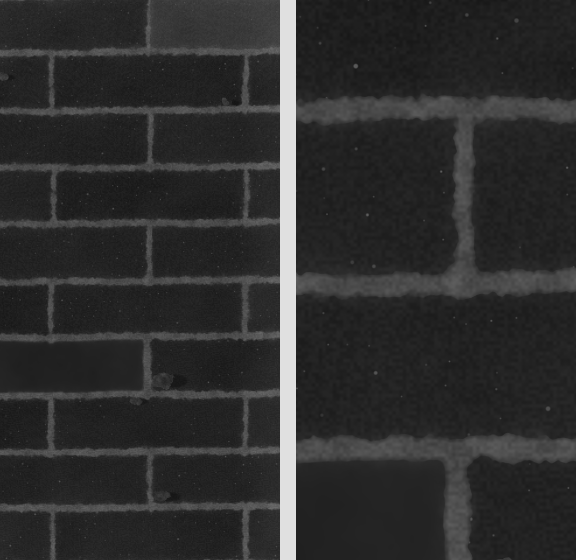
Left: the whole. Right: its middle third, enlarged.
Reproduce this texture procedurally as a Shadertoy shader.

```glsl
// Dark brick wall in running bond with rough, pale grey mortar.
// Joint distances are merged and roughened by noise; hashes vary each brick,
// and grain, specks, mortar drips and a few chips add the wear.

const vec2  WALL = vec2(1.0, 2.0);        // wall size, in canvas widths
const float COURSE = 0.2034;              // height of one row with its joint
const float FIRST_JOINT = 0.1875;         // top edge down to the first joint
const float BRICK_LENGTH = 0.693;         // brick with its vertical joint
const float JOINT_X = 0.531;              // vertical joint in even rows
const float BED_HALF = 0.0135;            // half width of horizontal joints
const float HEAD_HALF = 0.0115;           // half width of vertical joints
const float TILT = 0.008;                 // slope of the rows
const float ROUGHNESS = 0.013;            // raggedness of mortar edges
const float GRAIN = 0.040;
const float SPECK_CELLS = 34.0;
const float SPECK_CHANCE = 0.30;
const vec2  PALE_BRICK = vec2(0.0, 0.0);  // (row, column)
const vec2  SMOOTH_BRICK = vec2(6.0, -1.0);
const vec3  BRICK_COLOR = vec3(0.122);
const vec3  PALE_COLOR = vec3(0.205);
const vec3  MORTAR_COLOR = vec3(0.285);
const vec3  SPECK_COLOR = vec3(0.38);

// Chips: x, distance from the top, radius
const int CHIP_COUNT = 5;
const vec3 CHIPS[CHIP_COUNT] = vec3[](
    vec3(0.580, 1.357, 0.034), vec3(0.578, 1.772, 0.025),
    vec3(0.807, 0.366, 0.019), vec3(0.480, 1.432, 0.018),
    vec3(0.015, 0.275, 0.015));

float hash(vec2 p) {
    return fract(sin(dot(p, vec2(127.1, 311.7))) * 43758.5);
}

float noise(vec2 p) {
    vec2 i = floor(p), f = fract(p);
    f = f * f * (3.0 - 2.0 * f);
    return mix(mix(hash(i), hash(i + vec2(1, 0)), f.x),
               mix(hash(i + vec2(0, 1)), hash(i + vec2(1, 1)), f.x), f.y);
}

float fbm(vec2 p) {
    float sum = 0.0, amplitude = 0.533;
    for (int i = 0; i < 4; i++) {
        sum += amplitude * noise(p);
        p = p * 2.03 + 17.3;
        amplitude *= 0.5;
    }
    return sum;
}

float smoothMin(float a, float b, float k) {
    float h = max(k - abs(a - b), 0.0) / k;
    return min(a, b) - 0.25 * k * h * h;
}

// Signed x offset from the nearest vertical joint (x) and its index (y)
vec2 headJoint(float x, float row) {
    float offset = JOINT_X - 0.5 * BRICK_LENGTH * mod(row, 2.0);
    float index = floor((x - offset) / BRICK_LENGTH + 0.5);
    float jitter = 0.014 * (hash(vec2(row, index) + 3.7) - 0.5);
    return vec2(x - offset - index * BRICK_LENGTH - jitter, index);
}

// Sparse bright specks of varied size, one at most per cell
float specks(vec2 p, float pixel) {
    vec2 cell = floor(p * SPECK_CELLS);
    vec2 center = 0.2 + 0.6 * vec2(hash(cell), hash(cell + 9.1));
    float radius = mix(0.0008, 0.0028, pow(hash(cell + 4.3), 5.0));
    float d = length(fract(p * SPECK_CELLS) - center) / SPECK_CELLS - radius;
    float present = step(hash(cell + 21.7), SPECK_CHANCE);
    return present * (0.3 + 0.7 * hash(cell + 6.2)) * smoothstep(pixel, -pixel, d);
}

void mainImage(out vec4 fragColor, in vec2 fragCoord) {
    float pixel = 1.0 / iResolution.x;
    vec2 p = fragCoord / iResolution.xy * WALL;
    p.y = WALL.y - p.y;                   // measure downwards from the top

    // Rows and joints
    vec2 q = p + 0.007 * (vec2(noise(p * 9.0), noise(p * 7.0 + 40.0)) - 0.5);
    q.y += TILT * (q.x - 0.5);
    float level = (q.y - FIRST_JOINT) / COURSE;
    float line = floor(level + 0.5);
    float bedY = (level - line) * COURSE + 0.006 * (hash(vec2(line, 5.0)) - 0.5);
    float row = line + step(0.0, bedY);
    vec2 head = headJoint(q.x, row);
    vec2 brick = vec2(row, head.y - step(head.x, 0.0));
    float headHalf = HEAD_HALF + 0.005 * (hash(vec2(row, head.y)) - 0.5);
    headHalf += row == SMOOTH_BRICK.x ? 0.006 : 0.0;
    float joint = smoothMin(abs(bedY) - BED_HALF, abs(head.x) - headHalf, 0.012);

    // Mortar drips below the vertical joints
    vec2 drip = vec2(headJoint(q.x, line).x, bedY - 0.009);
    joint = smoothMin(joint, length(drip) - 0.010, 0.010);
    bool isSmooth = brick == SMOOTH_BRICK;
    float ragged = fbm(p * 38.0) - 0.5 + 0.45 * (noise(p * 130.0) - 0.5);
    joint += ROUGHNESS * ragged * (isSmooth ? 0.3 : 1.0);

    // Brick faces: own tone, lighter wall ends and right edge, grain, dust
    float grain = noise(p * 240.0) - 0.5;
    float cloud = fbm(p * 9.0 + 60.0) - 0.5;
    float ends = pow(abs(p.y / WALL.y - 0.5) * 2.0, 3.0);
    float light = 0.025 * ends + 0.035 * smoothstep(0.82, 1.0, p.x);
    vec3 face = brick == PALE_BRICK ? PALE_COLOR : BRICK_COLOR;
    face += light + 0.022 * (hash(brick + 8.0) - 0.4) + 0.04 * cloud;
    face += isSmooth ? 0.015 : GRAIN * grain;
    face += 0.07 * exp(-max(joint, 0.0) * 110.0) * fbm(p * 55.0 + 9.0);
    face = mix(face, SPECK_COLOR, isSmooth ? 0.0 : specks(p, pixel));

    // Mortar: mottled, with a darker undercut rim
    vec3 mortar = MORTAR_COLOR + 1.4 * light + 0.12 * (fbm(p * 42.0 + 5.0) - 0.5);
    mortar += 0.06 * grain;
    mortar *= mix(0.80, 1.06, smoothstep(0.0, 0.007, -joint));
    vec3 color = mix(mortar, face, smoothstep(-pixel, pixel, joint));

    // Broken patches, crumbled to mortar grey with a shadow beside them
    for (int i = 0; i < CHIP_COUNT; i++) {
        vec2 d = p - CHIPS[i].xy;
        float radius = CHIPS[i].z;
        float edge = length(d * vec2(0.9, 1.2)) - radius + 2.0 * radius * (fbm(p * 30.0 + 3.0) - 0.5);
        float shadow = length((d - radius * vec2(1.2, 0.1)) * vec2(0.7, 1.5)) - radius;
        color *= 1.0 - 0.3 * smoothstep(0.006, -0.006, shadow);
        vec3 rubble = mortar * (0.55 + 0.85 * fbm(p * 65.0));
        color = mix(color, rubble, 0.85 * smoothstep(pixel, -pixel, edge));
    }
    fragColor = vec4(clamp(color, 0.0, 1.0), 1.0);
}
```
